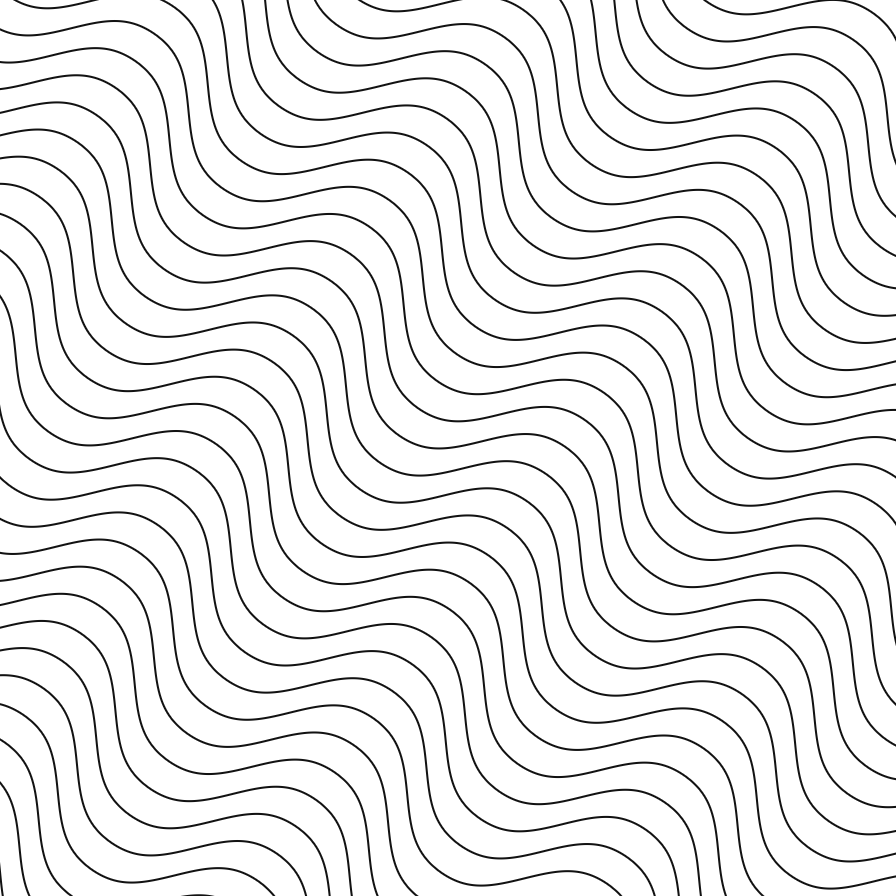
Write a Shadertoy shader that draws this pattern.

```glsl
// Thin dark wavy lines, evenly stacked and running diagonally down to the right on white.

const float TAU = 6.2831853;

// Lengths are fractions of the canvas height
const vec3  PAPER_COLOR    = vec3(1.0);
const vec3  INK_COLOR      = vec3(0.07);
const vec2  WAVE_ORIGIN    = vec2(0.5811, 0.5681); // a rising inflection of one line
const float SLANT          = 0.616;                // downward tilt in radians
const float WAVELENGTH     = 0.3203;
const float LINE_SPACING   = 0.0371;
const float LINE_WIDTH     = 0.00227;
const float SWING          = 0.0510;               // main wave amplitude
const float CREST_ROUNDING = 0.0026;               // third harmonic, broadens the crests

// Wave height (x) and slope (y) at a distance along the wave axis
vec2 wave(float along) {
    float k = TAU / WAVELENGTH;
    float phase = k * along;
    float height = SWING * sin(phase) + CREST_ROUNDING * sin(3.0 * phase);
    float slope = k * (SWING * cos(phase) + 3.0 * CREST_ROUNDING * cos(3.0 * phase));
    return vec2(height, slope);
}

// Distance to the nearest line of the stack
float lineDistance(vec2 p) {
    vec2 axis = vec2(cos(SLANT), -sin(SLANT));
    vec2 normal = vec2(-axis.y, axis.x);
    vec2 w = wave(dot(p, axis));
    float row = (dot(p, normal) - w.x) / LINE_SPACING;
    float offset = abs(row - round(row)) * LINE_SPACING;
    return offset / sqrt(1.0 + w.y * w.y);
}

// Share of a pixel-wide window covered by a stroke
float strokeCoverage(float dist, float width, float pixel) {
    float start = max(dist - 0.5 * pixel, -0.5 * width);
    float end = min(dist + 0.5 * pixel, 0.5 * width);
    return clamp((end - start) / pixel, 0.0, 1.0);
}

void mainImage(out vec4 fragColor, in vec2 fragCoord) {
    float pixel = 1.0 / iResolution.y;
    vec2 p = fragCoord * pixel - WAVE_ORIGIN;
    float ink = strokeCoverage(lineDistance(p), LINE_WIDTH, pixel);
    fragColor = vec4(mix(PAPER_COLOR, INK_COLOR, ink), 1.0);
}
```
